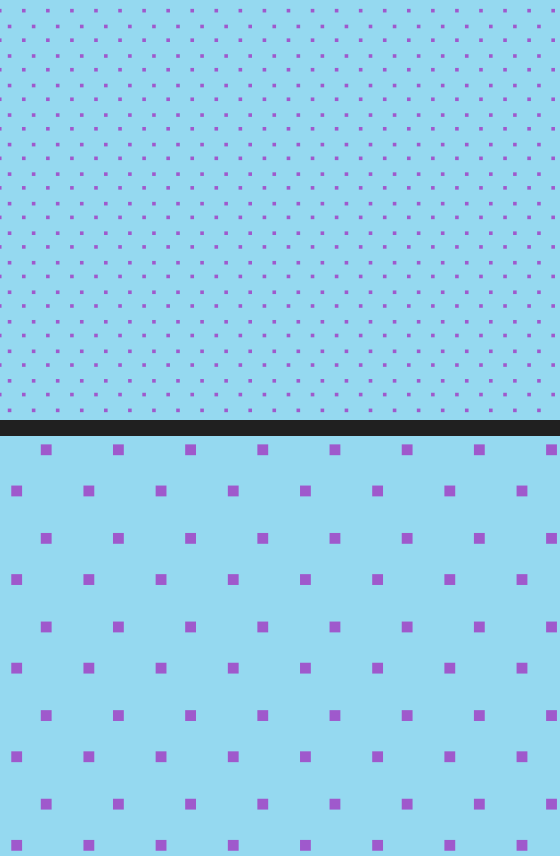
Top, the full canvas; bottom, a detail of the centre.
This pattern is drawn by a Shadertoy shader. Its source:

```glsl
// Lengths are in design units; the canvas is DESIGN_HEIGHT units tall
const float DESIGN_HEIGHT = 384.0;
const vec2 TILE_SIZE = vec2(22.0, 27.0);
const vec2 LOWER_DOT = vec2(8.75, 8.8);
const vec2 DOT_STAGGER = vec2(13.0, 14.45);
const float DOT_WIDTH = 3.3;
const int DOTS_PER_TILE = 2;
const vec3 SKY_BLUE = vec3(0.585, 0.850, 0.940);
const vec3 VIOLET = vec3(0.625, 0.350, 0.800);

// Offset from the nearest repeat of a centre
vec2 repeatOffset(vec2 p, vec2 center) {
    return (fract((p - center) / TILE_SIZE + 0.5) - 0.5) * TILE_SIZE;
}

// Share of a pixel covered by an axis-aligned square
float squareCoverage(vec2 offset, float width, float pixel) {
    vec2 low = max(offset - 0.5 * pixel, vec2(-0.5 * width));
    vec2 high = min(offset + 0.5 * pixel, vec2(0.5 * width));
    vec2 covered = max(high - low, 0.0) / pixel;
    return covered.x * covered.y;
}

void mainImage(out vec4 fragColor, in vec2 fragCoord) {
    float pixel = DESIGN_HEIGHT / iResolution.y;
    vec2 p = fragCoord * pixel;

    // Two staggered squares in every tile
    float ink = 0.0;
    for (int i = 0; i < DOTS_PER_TILE; i++) {
        vec2 center = LOWER_DOT + float(i) * DOT_STAGGER;
        ink = max(ink, squareCoverage(repeatOffset(p, center), DOT_WIDTH, pixel));
    }

    fragColor = vec4(mix(SKY_BLUE, VIOLET, ink), 1.0);
}
```
